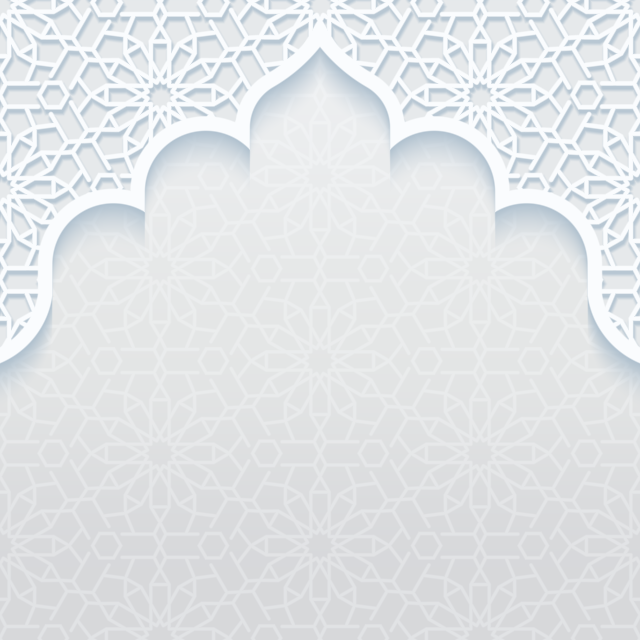
Give the GLSL for this background, as a WebGL 2 fragment shader.

```glsl
#version 300 es
// Pale scalloped arch in front of a twelve-fold rosette lattice, with soft blue shadows.
precision highp float;

#define PITCH 0.2887          // distance between rosette centres
#define BACK_LINE 0.0026      // half-width of the faint inner lines
#define FRONT_LINE 0.0036     // half-width of the raised lattice lines
#define FRAME_WIDTH 0.0228
#define SHADOW_LENGTH 0.070
#define SHADOW_STEPS 28
#define WHITE vec3(0.98, 0.988, 0.995)
#define SHADOW_BLUE vec3(0.66, 0.735, 0.795)

uniform vec2 u_resolution;
out vec4 fragColor;

const float PI = 3.14159265;

float segment(vec2 p, vec2 a, vec2 b) {
  vec2 ab = b - a;
  return length(p - a - ab * clamp(dot(p - a, ab) / dot(ab, ab), 0.0, 1.0));
}

// Offset to the nearest point of a triangular lattice, in units of PITCH.
vec2 nearestRosette(vec2 p) {
  vec2 cell = vec2(sqrt(3.0), 1.0);
  vec2 a = mod(p + 0.5 * cell, cell) - 0.5 * cell;
  vec2 b = mod(p, cell) - 0.5 * cell;
  return dot(a, a) < dot(b, b) ? a : b;
}

// Distance to the centre lines of the rosette pattern.
float rosettes(vec2 p) {
  p = nearestRosette(p / PITCH);
  float r = length(p);
  float a = abs(mod(atan(p.x, p.y) + PI / 6.0, PI / 3.0) - PI / 6.0);
  float b = min(a, PI / 6.0 - a);
  vec2 six = r * vec2(cos(a), sin(a));
  vec2 twelve = r * vec2(cos(b), sin(b));

  // Central star and its twelve petals
  vec2 starTip = vec2(0.099, 0.0);
  vec2 petalJoin = vec2(0.185, 0.0495);
  vec2 petalCorner = vec2(0.290, 0.0495);
  vec2 petalPeak = vec2(0.374, 0.0);
  float d = segment(twelve, starTip, vec2(0.0676, 0.0181));
  d = min(d, segment(twelve, starTip, petalJoin));
  d = min(d, segment(twelve, petalJoin, petalCorner));
  d = min(d, segment(twelve, petalCorner, vec2(0.290, 0.0)));
  d = min(d, segment(twelve, petalCorner, petalPeak));

  // Outer ring of cells and the bars between rosettes
  vec2 barStart = vec2(0.437, 0.032);
  d = min(d, segment(six, petalPeak, barStart));
  d = min(d, segment(six, barStart, vec2(0.437, 0.205)));
  d = min(d, segment(six, barStart, vec2(0.5, 0.0)));
  d = min(d, segment(six, vec2(0.437, 0.14), vec2(0.324, 0.187)));

  // Small hexagon where three cells meet
  vec2 h = abs(six - vec2(0.5, 0.2887));
  d = min(d, abs(max(h.x, dot(h, vec2(0.5, 0.866))) - 0.066));
  return d * PITCH;
}

// Round-topped column reaching down without end.
float column(vec2 p, vec2 centre, float radius) {
  return length(vec2(p.x - centre.x, max(p.y - centre.y, 0.0))) - radius;
}

// Signed distance to the arch opening, negative inside.
float archOpening(vec2 p) {
  p.x = abs(p.x - 0.5);
  // Pointed crown: concave flank meeting a round shoulder
  vec2 shoulder = vec2(0.0365, 0.8008);
  vec2 rel = p - shoulder;
  float d = rel.x * 0.866 < rel.y * 0.5
    ? 0.2604 - length(p - vec2(0.2031, 1.0895))
    : column(p, shoulder, 0.0729);
  // Two stepped lobes
  d = min(d, column(p, vec2(0.1784, 0.7005), 0.0951));
  d = min(d, column(p, vec2(0.3229, 0.5872), 0.0951));
  // Outward sweep at the foot
  vec2 foot = vec2(0.5521, 0.5573);
  if (p.y < foot.y) d = min(d, 0.1354 - length(p - foot));
  return d;
}

void main() {
  float shortSide = min(u_resolution.x, u_resolution.y);
  vec2 p = (gl_FragCoord.xy - 0.5 * u_resolution) / shortSide + 0.5;
  float px = 1.0 / shortSide;
  float arch = archOpening(p);

  // Inner wall with faint lines
  vec3 wall = mix(vec3(0.842, 0.846, 0.856), vec3(0.895, 0.902, 0.902), smoothstep(0.08, 0.50, p.y));
  wall = mix(wall, vec3(0.927, 0.934, 0.940), smoothstep(0.45, 0.90, p.y));
  float faint = rosettes(p - vec2(0.5, 0.436));
  wall = mix(wall, WHITE, 0.30 * smoothstep(px, -px, faint - BACK_LINE));

  // Shadow falling straight down from the frame
  float shade = 0.0;
  for (int i = 0; i < SHADOW_STEPS; i++) {
    float lift = SHADOW_LENGTH * (float(i) + 0.5) / float(SHADOW_STEPS);
    shade += smoothstep(-px, px, archOpening(p + vec2(0.0, lift)));
  }
  shade /= float(SHADOW_STEPS);
  wall = mix(wall, SHADOW_BLUE, 0.9 * pow(shade, 1.7));

  // Raised lattice and its shadow
  vec2 q = p - vec2(0.25, 0.8516);
  float castLine = rosettes(q + vec2(-0.002, 0.0065));
  vec3 panel = mix(vec3(0.900, 0.912, 0.920), SHADOW_BLUE, 0.75 * smoothstep(0.0085, 0.001, castLine));
  panel = mix(panel, WHITE, smoothstep(px, -px, rosettes(q) - FRONT_LINE));

  // Frame over panel, opening over frame
  vec3 color = mix(panel, WHITE, smoothstep(px, -px, arch - FRAME_WIDTH));
  color = mix(color, wall, smoothstep(px, -px, arch));
  fragColor = vec4(color, 1.0);
}
```
